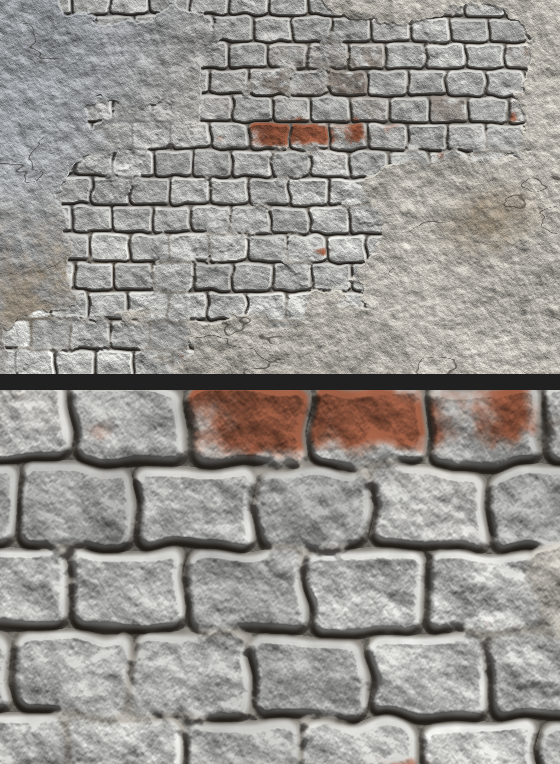
Top: the whole. Bottom: its middle third, enlarged.
A Shadertoy shader for this texture:

```glsl
const vec2 BRICK = vec2(0.1055, 0.0733);   // pitch, in canvas heights
const vec2 FIRST_JOINT = vec2(0.299, 0.039);
const float COURSES = 14.3;
const float TILT = 0.006;
const float JOINT = 0.0032;
const float ROUNDING = 0.011;
const float WOBBLE = 0.010;
const float BRICK_RISE = 0.0085;
const float PLASTER_RISE = 0.0105;
const float GRAIN = 0.0075;
const float LIGHT_GAIN = 0.85;
const vec2 LIGHT_DIR = vec2(0.35, 0.94);
const vec3 COOL_PLASTER = vec3(0.60, 0.615, 0.63);
const vec3 WARM_PLASTER = vec3(0.68, 0.665, 0.635);
const vec3 WHITEWASH = vec3(0.67, 0.67, 0.66);
const vec3 STAIN = vec3(0.48, 0.43, 0.36);
const vec3 SOOT = vec3(0.40, 0.36, 0.33);
const vec3 RED_CLAY = vec3(0.50, 0.27, 0.18);
const vec3 SHADOW = vec3(0.11, 0.09, 0.07);

float hash(vec2 p) { return fract(sin(dot(p, vec2(127.1, 311.7))) * 43758.5); }

float noise(vec2 p) {
    vec2 i = floor(p), f = fract(p);
    f = f * f * (3.0 - 2.0 * f);
    return mix(mix(hash(i), hash(i + vec2(1.0, 0.0)), f.x),
               mix(hash(i + vec2(0.0, 1.0)), hash(i + 1.0), f.x), f.y);
}

float fbm(vec2 p) {
    float sum = 0.0, amp = 0.5;
    for (int i = 0; i < 5; i++) {
        sum += amp * noise(p);
        p = mat2(1.6, 1.2, -1.2, 1.6) * p + 5.3;
        amp *= 0.5;
    }
    return sum;
}

float box(vec2 p, vec2 halfSize) {
    vec2 q = abs(p) - halfSize;
    return length(max(q, 0.0)) + min(max(q.x, q.y), 0.0);
}

float blob(vec2 p, vec2 centre, vec2 radius) {
    vec2 q = (p - centre) / radius;
    return exp(-dot(q, q));
}

// Signed distance to the brick edge, then column and course
vec3 brickAt(vec2 p) {
    p += WOBBLE * (vec2(noise(p * 32.0), noise(p * 32.0 + 7.0)) - 0.5);
    float drop = 1.0 - p.y - FIRST_JOINT.y - TILT * (p.x - 0.25);
    float course = COURSES * drop - drop * drop;
    float row = floor(course);
    float column = (p.x - FIRST_JOINT.x) / BRICK.x + 0.5 * mod(row + 1.0, 2.0)
                 + 0.16 * (hash(vec2(row, 3.0)) - 0.5);
    vec2 local = (fract(vec2(column, course)) - 0.5) * BRICK;
    float d = box(local, BRICK * 0.5 - JOINT - ROUNDING) - ROUNDING;
    return vec3(d, floor(column), row);
}

// 1 where the plaster has fallen off
float exposure(vec2 p) {
    float d = box(p - vec2(0.94, 0.76), vec2(0.44, 0.18));
    d = min(d, box(p - vec2(0.61, 0.45), vec2(0.39, 0.28)));
    d = min(d, box(p - vec2(0.22, 0.05), vec2(0.25, 0.11)));
    d = min(d, box(p - vec2(0.50, 0.99), vec2(0.34, 0.04)));
    return smoothstep(-0.008, 0.008, (fbm(p * 8.0) - 0.48) * 0.28 - d);
}

// How far the joints stay open; mortar smears close some of them
float openJoint(vec2 p) {
    float gap = fbm(p * 9.0 + 31.0) + 0.16 * smoothstep(0.6, 0.75, p.y);
    return exposure(p) * smoothstep(0.40, 0.50, gap);
}

float relief(vec2 p) {
    float brick = BRICK_RISE * smoothstep(0.005, -0.006, brickAt(p).x);
    float wall = mix(PLASTER_RISE, brick, openJoint(p));
    return wall + GRAIN * fbm(p * 34.0) + 0.012 * fbm(p * 7.0 + 17.0);
}

void mainImage(out vec4 fragColor, in vec2 fragCoord) {
    vec2 p = fragCoord / iResolution.y;
    vec3 brick = brickAt(p);
    float bare = exposure(p);
    float onBrick = smoothstep(0.003, -0.003, brick.x);
    float broad = fbm(p * 3.5 + 11.0), grit = fbm(p * 45.0 + 3.0);
    float tint = hash(brick.yz);
    // Plaster: cool at upper left, warm and stained elsewhere
    vec3 plaster = mix(COOL_PLASTER, WARM_PLASTER, smoothstep(0.2, 0.9, p.x + 0.5 * (1.0 - p.y)));
    float stain = blob(p, vec2(0.10, 0.24), vec2(0.32, 0.16)) + blob(p, vec2(1.31, 0.41), vec2(0.10, 0.08));
    stain *= smoothstep(0.3, 0.65, broad + 0.3 * (grit - 0.5));
    plaster = mix(plaster, STAIN, clamp(stain, 0.0, 0.7));
    // Bricks: whitewash, soot and worn red clay
    vec3 face = WHITEWASH * (0.90 + 0.20 * tint);
    float sooty = blob(p, vec2(1.02, 0.76), vec2(0.45, 0.13)) * smoothstep(0.4, 0.9, tint);
    face = mix(face, SOOT, sooty * smoothstep(0.25, 0.6, grit));
    float worn = blob(p, vec2(0.85, 0.645), vec2(0.30, 0.045))
               + blob(p, vec2(0.86, 0.33), vec2(0.04, 0.025)) + 0.35 * step(0.88, tint);
    face = mix(face, RED_CLAY, 0.9 * smoothstep(0.62, 0.82, worn * 0.5 + 0.7 * fbm(p * 22.0 + 9.0)));
    vec3 color = mix(plaster, mix(plaster * 0.85, face, onBrick), bare);
    // Relief lighting
    vec2 e = vec2(0.002, 0.0);
    vec2 slope = (vec2(relief(p + e.xy), relief(p + e.yx)) - relief(p)) / e.x;
    float light = clamp(-dot(slope, LIGHT_DIR) * LIGHT_GAIN, -0.36, 0.20);
    color *= 1.0 + 1.35 * light + 0.35 * (broad - 0.5) + 0.30 * (grit - 0.5);
    // Shadow thrown into the joints, and thin cracks
    float above = smoothstep(0.002, -0.003, brickAt(p + LIGHT_DIR * 0.006).x);
    float jointShade = openJoint(p) * (1.0 - onBrick) * (0.35 + 0.55 * above);
    float ridge = abs(fbm(p * vec2(3.0, 6.0) + 23.0) - 0.5);
    float crack = smoothstep(0.007, 0.0, ridge) * smoothstep(0.5, 0.65, noise(p * 7.0 + 40.0));
    color = mix(color, SHADOW, max(jointShade, 0.5 * crack * (1.0 - bare)));
    fragColor = vec4(clamp(color, 0.0, 1.0), 1.0);
}
```
